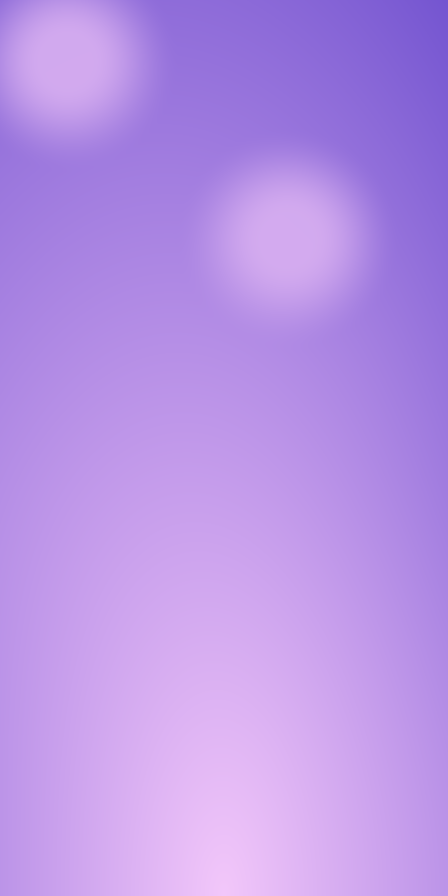
Write a WebGL 2 fragment shader that draws this background.

```glsl
#version 300 es
precision highp float;
// Soft violet backdrop: a pink glow rises from the bottom centre and cools
// towards the top right, with two blurred pink discs floating above it.
// The glow is an elliptical distance field run through a three-stop ramp.

#define GLOW_ORIGIN vec2(0.5, 0.0)
#define GLOW_STRETCH vec2(1.1, 1.0)
#define GLOW_TILT 0.2
#define MID_STOP 0.47
#define END_STOP 1.25
#define DISC_CORE 0.055
#define DISC_EDGE 0.25
#define DISC_OPACITY 0.93

uniform vec2 u_resolution;
out vec4 fragColor;

const vec3 PINK = vec3(0.95, 0.78, 0.98);
const vec3 ORCHID = vec3(0.767, 0.608, 0.92);
const vec3 VIOLET = vec3(0.45, 0.328, 0.815);
const vec3 DISC_COLOR = vec3(0.84, 0.68, 0.94);

// Distance from the glow, leaning to the left as it rises.
float glowDistance(vec2 uv) {
    vec2 offset = uv - GLOW_ORIGIN;
    float lean = GLOW_TILT * offset.x * smoothstep(0.0, 0.5, uv.y);
    return length(offset * GLOW_STRETCH) + lean;
}

vec3 glowRamp(float d) {
    vec3 nearColor = mix(PINK, ORCHID, clamp(d / MID_STOP, 0.0, 1.0));
    float outer = clamp((d - MID_STOP) / (END_STOP - MID_STOP), 0.0, 1.0);
    return mix(nearColor, VIOLET, outer);
}

// Coverage of a blurred disc; lengths are in canvas widths.
float softDisc(vec2 uv, vec2 center) {
    vec2 aspect = vec2(1.0, u_resolution.y / u_resolution.x);
    float r = length((uv - center) * aspect);
    return DISC_OPACITY * (1.0 - smoothstep(DISC_CORE, DISC_EDGE, r));
}

void main() {
    vec2 uv = gl_FragCoord.xy / u_resolution;
    vec3 color = glowRamp(glowDistance(uv));

    // Floating discs
    color = mix(color, DISC_COLOR, softDisc(uv, vec2(0.15, 0.932)));
    color = mix(color, DISC_COLOR, softDisc(uv, vec2(0.643, 0.733)));

    fragColor = vec4(color, 1.0);
}
```
